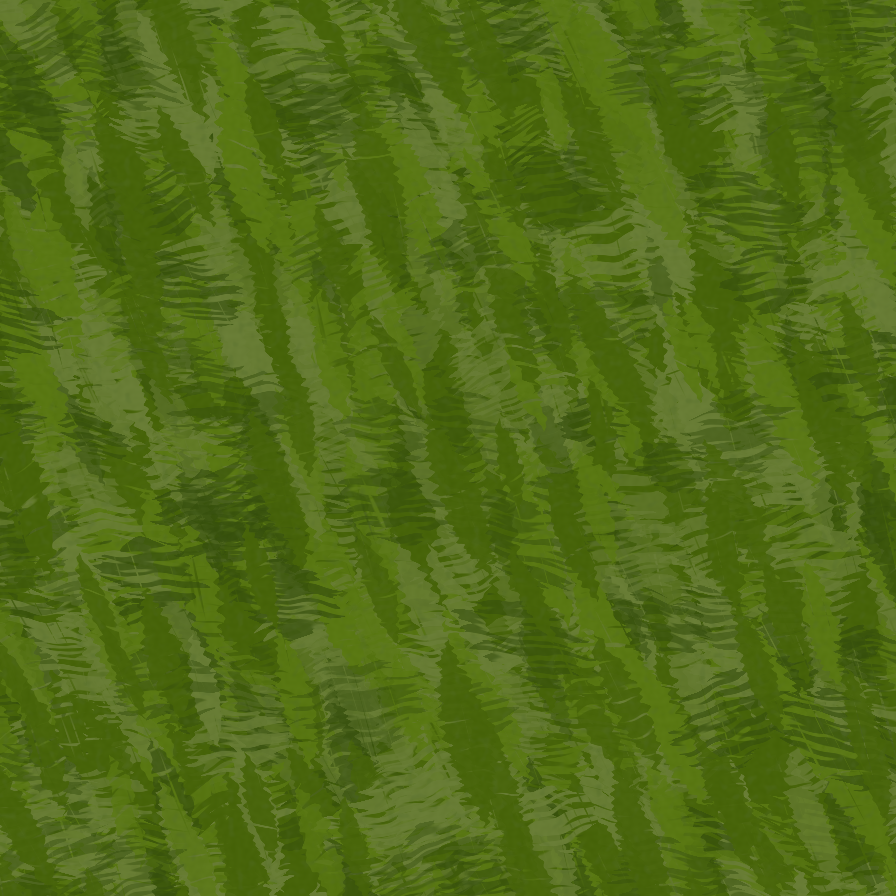
A Shadertoy shader for this pattern:

```glsl
const vec3 BASE_GREEN = vec3(0.277, 0.390, 0.035);
const vec3 PALE_OLIVE = vec3(0.410, 0.490, 0.210);
const vec3 LEAF_GREEN = vec3(0.350, 0.470, 0.070);
const vec3 DARK_MOSS  = vec3(0.210, 0.310, 0.050);
const vec3 GREY_SPECK = vec3(0.320, 0.420, 0.170);

vec2 hash2(vec2 p) {
    vec3 q = fract(p.xyx * vec3(0.1031, 0.1030, 0.0973));
    q += dot(q, q.yzx + 33.33);
    return fract((q.xx + q.yz) * q.zy);
}

float cornerSlope(vec2 corner, vec2 offset) {
    float angle = 6.28318 * hash2(corner).x;
    return dot(vec2(cos(angle), sin(angle)), offset);
}

// Gradient noise, roughly -1 to 1
float gradientNoise(vec2 p) {
    vec2 i = floor(p), f = fract(p);
    vec2 w = f * f * f * (f * (f * 6.0 - 15.0) + 10.0);
    vec2 e = vec2(1.0, 0.0);
    float low  = mix(cornerSlope(i, f), cornerSlope(i + e.xy, f - e.xy), w.x);
    float high = mix(cornerSlope(i + e.yx, f - e.yx), cornerSlope(i + e.xx, f - e.xx), w.x);
    return 1.4 * mix(low, high, w.y);
}

// Coverage of one dry dab: bristle strands run along u, the body leans along v
float dryDab(vec2 d, vec2 halfSize, float tilt, float lean, float fill, vec2 seed, float pixel) {
    vec2 strandAxis = vec2(cos(tilt), sin(tilt));
    vec2 uv = inverse(mat2(strandAxis, vec2(-lean, 1.0))) * d;
    if (abs(uv.y) > halfSize.y * 1.15 || abs(uv.x) > halfSize.x * 1.5) return 0.0;

    const float STRANDS = 150.0;
    const float HAIRS = 190.0;
    uv.y += 0.006 * gradientNoise(uv * vec2(28.0, 12.0) + seed);
    float ragged = 0.4 * halfSize.x * gradientNoise(vec2(uv.y * STRANDS, seed.x));
    float across = uv.y / halfSize.y;

    float body = halfSize.x * (1.0 - across * across) - abs(uv.x + ragged);
    float strand = (gradientNoise(uv * vec2(14.0, STRANDS) + seed) + fill) / STRANDS;
    float hair = (gradientNoise(uv * vec2(HAIRS, 7.0) + seed.yx) + 0.65) / HAIRS;
    return smoothstep(-0.6 * pixel, 0.6 * pixel, min(body, min(strand, hair)));
}

// Scatters dabs of one ink over a jittered grid
vec3 paintLayer(vec3 colour, vec2 p, vec3 ink, vec2 opacity, float cell,
                vec2 halfSize, float fill, float seed, float pixel) {
    vec2 shifted = p + hash2(vec2(seed, seed + 7.0)) * cell;
    vec2 home = floor(shifted / cell);
    for (int y = -1; y <= 1; y++)
    for (int x = -1; x <= 1; x++) {
        vec2 id = home + vec2(x, y);
        vec2 key = id + seed * vec2(17.0, 31.0);
        vec2 place = hash2(key);
        vec2 pose = hash2(key + 71.3);
        vec2 style = hash2(key + 139.7);
        if (style.x > 0.75) continue;

        vec2 size = halfSize * mix(0.6, 1.25, hash2(key + 203.1).x);
        float tilt = mix(-0.25, 0.5, pose.x);
        float lean = mix(0.2, 0.55, pose.y);
        float cover = dryDab(shifted - (id + place) * cell, size, tilt, lean,
                             fill, place * 90.0 + seed, pixel);
        colour = mix(colour, ink, cover * mix(opacity.x, opacity.y, style.y));
    }
    return colour;
}

// Tall slanted slivers, nearly solid
vec3 paintSlivers(vec3 colour, vec2 p, vec3 ink, vec2 opacity, float seed, float pixel) {
    return paintLayer(colour, p, ink, opacity, 0.12, vec2(0.020, 0.085), 0.55, seed, pixel);
}

// Broad combed patches with open strands
vec3 paintCombs(vec3 colour, vec2 p, vec3 ink, vec2 opacity, float seed, float pixel) {
    return paintLayer(colour, p, ink, opacity, 0.13, vec2(0.060, 0.050), 0.05, seed, pixel);
}

void mainImage(out vec4 fragColor, in vec2 fragCoord) {
    float pixel = 1.0 / iResolution.y;
    vec2 p = fragCoord * pixel;
    vec3 colour = BASE_GREEN;

    // Three passes of overlapping inks
    for (int i = 0; i < 3; i++) {
        float seed = 1.0 + 10.0 * float(i);
        colour = paintSlivers(colour, p, PALE_OLIVE, vec2(0.45, 1.0), seed, pixel);
        colour = paintCombs(colour, p, PALE_OLIVE, vec2(0.45, 1.0), seed + 1.0, pixel);
        if (i == 1) {
            colour = paintCombs(colour, p, LEAF_GREEN, vec2(0.7, 1.0), seed + 2.0, pixel);
            colour = paintSlivers(colour, p, DARK_MOSS, vec2(0.4, 0.7), seed + 3.0, pixel);
        } else {
            colour = paintSlivers(colour, p, LEAF_GREEN, vec2(0.7, 1.0), seed + 2.0, pixel);
            colour = paintCombs(colour, p, DARK_MOSS, vec2(0.4, 0.7), seed + 3.0, pixel);
        }
        colour = paintSlivers(colour, p, BASE_GREEN, vec2(0.8, 1.0), seed + 4.0, pixel);
    }

    // Fine mottling of the ground
    float speck = smoothstep(0.15, 0.75, gradientNoise(p * 95.0 + 40.0));
    colour = mix(colour, GREY_SPECK, 0.28 * speck);
    colour += 0.010 * gradientNoise(p * 140.0);
    fragColor = vec4(colour, 1.0);
}
```
